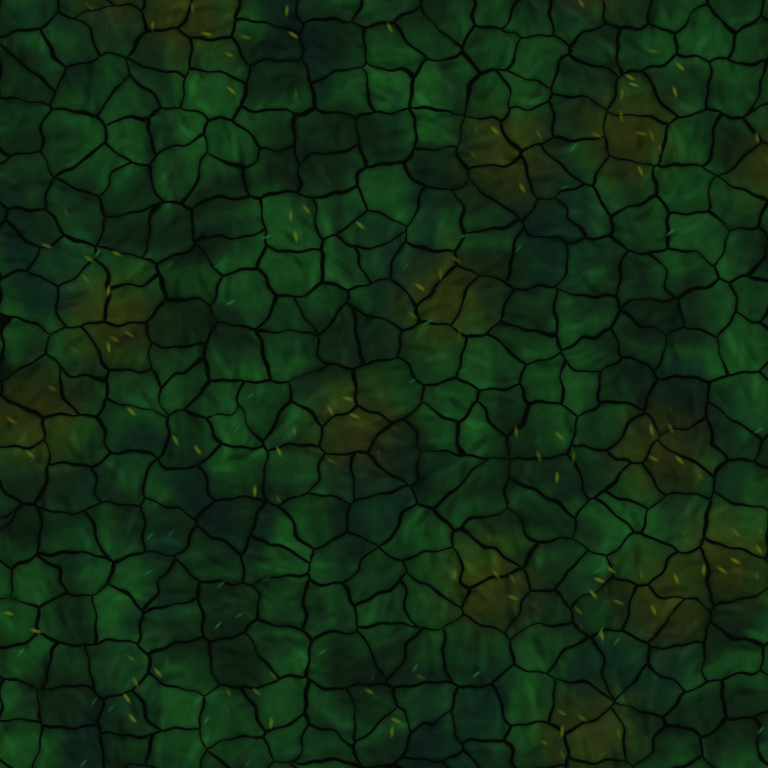
Reproduce this texture procedurally as a WebGL 1 fragment shader.

```glsl
precision highp float;
// Dark mossy paving: cracked irregular stones with brushed moss, ochre stains and small leaves.
uniform vec2 u_resolution;

#define STONE_GRID vec2(15.0, 17.5)
#define STONE_JITTER 0.85
#define CRACK_WIDTH 0.0015
#define CRACK_SOFTNESS 0.0021
#define BRUSH_STRENGTH 0.27
#define CRACK_COLOR vec3(0.018, 0.035, 0.022)
#define MOSS_DARK vec3(0.058, 0.125, 0.070)
#define MOSS_LIGHT vec3(0.085, 0.255, 0.100)
#define SHADE_BLUE vec3(0.045, 0.110, 0.100)
#define STAIN_OCHRE vec3(0.210, 0.205, 0.045)
#define LEAF_COLOR vec3(0.360, 0.400, 0.080)
#define FLECK_COLOR vec3(0.120, 0.420, 0.240)

float hash(vec2 p) {
  vec3 q = fract(vec3(p.xyx) * 0.1031);
  q += dot(q, q.yzx + 33.33);
  return fract((q.x + q.y) * q.z);
}

vec2 hash2(vec2 p) {
  return vec2(hash(p + 17.3), hash(p + 71.9));
}

// Layered, warped sines, roughly -1..1.
float waves(vec2 p) {
  float sum = 0.0, amp = 0.55;
  for (int i = 0; i < 4; i++) {
    p = mat2(0.8, 0.6, -0.6, 0.8) * p * 1.7 + 1.3;
    p += 0.6 * sin(p.yx);
    sum += amp * sin(p.x) * sin(p.y);
    amp *= 0.6;
  }
  return sum;
}

// Blocky cellular stones: x = distance to the crack, y = random value per stone.
vec2 stones(vec2 p) {
  p = p * STONE_GRID + 40.0;
  vec2 cell = floor(p), near1 = vec2(9.0), near2 = vec2(9.0);
  float d1 = 9.0, d2 = 9.0, id = 0.0;
  for (int y = -2; y <= 2; y++) {
    for (int x = -2; x <= 2; x++) {
      vec2 c = cell + vec2(x, y);
      vec2 v = p - c - 0.5 - STONE_JITTER * (hash2(c) - 0.5);
      vec2 sq = v * v;
      float d = sqrt(length(sq));
      if (d < d1) {
        d2 = d1; near2 = near1;
        d1 = d; near1 = v;
        id = hash(c + 5.7);
      } else if (d < d2) {
        d2 = d; near2 = v;
      }
    }
  }
  vec2 n1 = near1 / max(d1, 0.001), n2 = near2 / max(d2, 0.001);
  float slope = length(n2 * n2 * n2 - n1 * n1 * n1);
  return vec2((d2 - d1) / max(slope, 0.55) / STONE_GRID.x, id);
}

// Soft round stains scattered on a jittered grid.
float stains(vec2 p, float freq, float density, float seed) {
  p = p * freq + seed;
  vec2 cell = floor(p);
  float cover = 0.0;
  for (int y = -1; y <= 1; y++) {
    for (int x = -1; x <= 1; x++) {
      vec2 c = cell + vec2(x, y);
      vec2 v = p - c - 0.15 - 0.7 * hash2(c);
      float on = step(hash(c + 3.1), density);
      cover = max(cover, on * smoothstep(0.55, 0.05, length(v)));
    }
  }
  return cover;
}

// Tapered strokes on a jittered grid; shape is half length and half width in cells.
float strokes(vec2 p, float freq, vec2 shape, float density, float angle, float spread, float seed) {
  p = p * freq + seed;
  vec2 cell = floor(p);
  float cover = 0.0;
  for (int y = -1; y <= 1; y++) {
    for (int x = -1; x <= 1; x++) {
      vec2 c = cell + vec2(x, y);
      vec2 v = p - c - 0.15 - 0.7 * hash2(c);
      float a = angle + spread * (hash(c + 9.2) - 0.5);
      vec2 q = vec2(v.x * cos(a) + v.y * sin(a), v.y * cos(a) - v.x * sin(a)) / shape;
      float on = step(hash(c + 4.4), density) * (0.4 + 0.6 * hash(c + 8.6));
      cover = max(cover, on * smoothstep(1.0, 0.25, length(q)));
    }
  }
  return cover;
}

void main() {
  vec2 p = gl_FragCoord.xy / min(u_resolution.x, u_resolution.y);
  vec2 wobble = 0.003 * sin(p.yx * 67.0 + 2.0 * sin(p * 41.0)) + 0.001 * sin(p.yx * 213.0);
  vec2 stone = stones(p + wobble);

  // Moss tone, cool shade and ochre stains with a ragged outline.
  vec3 color = mix(MOSS_DARK, MOSS_LIGHT, smoothstep(-0.65, 0.6, waves(p * 13.0)));
  color = mix(color, SHADE_BLUE, 0.65 * smoothstep(0.1, 0.6, waves(p * 8.0 + 31.0)));
  vec2 ragged = p + 0.018 * vec2(waves(p * 45.0), waves(p * 45.0 + 9.0));
  float ochre = stains(ragged, 5.5, 0.36, 23.0);
  color = mix(color, STAIN_OCHRE, 0.6 * ochre);

  // Brushed moss blades that fan with a slowly turning direction.
  float turn = 0.9 + 1.2 * sin(p.x * 9.0 + 2.0 * sin(p.y * 7.0));
  float light = strokes(p, 25.0, vec2(0.75, 0.19), 0.6, turn, 1.2, 11.0);
  float dark = strokes(p, 28.0, vec2(0.75, 0.20), 0.6, turn, 1.2, 57.0);
  color *= 1.0 + BRUSH_STRENGTH * (light - dark) + 0.12 * waves(p * 90.0);
  color *= 0.9 + 0.2 * stone.y;

  // Cracks of uneven width with a faint dark rim.
  float gap = CRACK_WIDTH * (0.75 + 0.9 * waves(p * 24.0 + 5.0));
  float soft = max(CRACK_SOFTNESS, 1.0 / u_resolution.y);
  color *= mix(0.8, 1.0, smoothstep(0.0, 0.009, stone.x));
  color = mix(CRACK_COLOR, color, smoothstep(gap - 0.4 * soft, gap + soft, stone.x));

  // Clustered leaves and rare teal flecks.
  float cluster = smoothstep(0.2, 0.5, max(0.7 * ochre, stains(p, 6.5, 0.32, 81.0)));
  float leaf = cluster * strokes(p, 38.0, vec2(0.40, 0.14), 0.30, -0.95, 1.5, 35.0);
  float fleck = strokes(p, 44.0, vec2(0.42, 0.12), 0.02, 0.65, 0.7, 63.0);
  color = mix(color, LEAF_COLOR, 0.85 * leaf);
  color = mix(color, FLECK_COLOR, 0.7 * fleck);
  gl_FragColor = vec4(color, 1.0);
}
```
